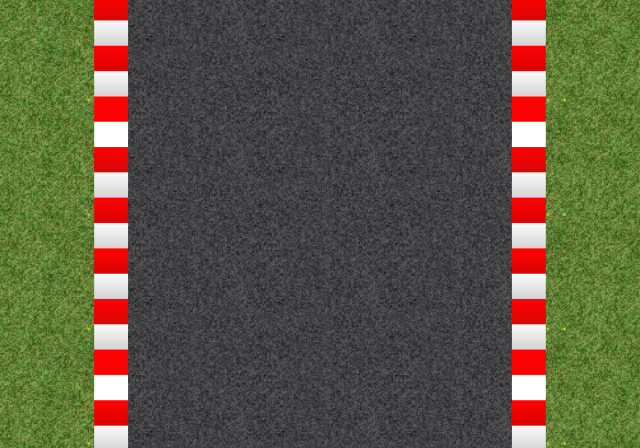
This texture is drawn by a Shadertoy shader. Its source:

```glsl
const float ROAD_HALF = 0.4283;      // centre to inner kerb edge
const float KERB_HALF = 0.5040;      // centre to outer kerb edge
const float BLOCK = 0.05652;         // height of one kerb block
const float FIRST_BLOCK = 0.0456;    // top of the first white block
const float ROAD_TILE = 0.294;
const vec2 ROAD_ORIGIN = vec2(-0.350, 0.095);
const float ROAD_CELLS = 100.0;
const float PIT_CELLS = 26.0;
const float GRASS_TILE = 0.2555;
const float GRASS_CELLS = 90.0;
const float FLOWER_Y = 0.2235;
const vec3 FLOWER_X = vec3(-0.5158, 0.5084, 0.5456);
const float FLOWER_RADIUS = 0.0030;
const vec3 ASPHALT = vec3(0.258, 0.258, 0.270);
const vec3 GRASS_DARK = vec3(0.250, 0.360, 0.100);
const vec3 GRASS_LIGHT = vec3(0.500, 0.630, 0.310);
const vec3 FLOWER = vec3(0.88, 0.83, 0.12);

float hash(vec2 p) {
    vec3 q = fract(p.xyx * vec3(0.1031, 0.1030, 0.0973));
    q += dot(q, q.yzx + 33.33);
    return fract((q.x + q.y) * q.z);
}

// Value noise that repeats after a whole number of cells
float tileNoise(vec2 p, float period, float seed) {
    vec2 cell = floor(p), f = fract(p);
    f = f * f * (3.0 - 2.0 * f);
    vec2 a = mod(cell, period) + seed;
    vec2 b = mod(cell + 1.0, period) + seed;
    return mix(mix(hash(a), hash(vec2(b.x, a.y)), f.x),
               mix(hash(vec2(a.x, b.y)), hash(b), f.x), f.y);
}

float disc(vec2 p, float radius, float blur) {
    return 1.0 - smoothstep(radius - blur, radius + blur, length(p));
}

vec3 asphalt(vec2 p, float px) {
    vec2 t = (p - ROAD_ORIGIN) / ROAD_TILE;
    float grain = tileNoise(t * ROAD_CELLS, ROAD_CELLS, 7.0) - 0.5;
    float coarse = tileNoise(t * 50.0, 50.0, 31.0) - 0.5;
    float patches = tileNoise(t * 7.0, 7.0, 53.0) - 0.5;
    float shade = 0.17 * grain + 0.07 * coarse + 0.022 * patches;

    // Dark pits with a pale stone beside each, denser near the tile centre
    vec2 g = t * PIT_CELLS;
    float toUnits = ROAD_TILE / PIT_CELLS;
    for (int j = -1; j <= 1; j++)
    for (int i = -1; i <= 1; i++) {
        vec2 cell = floor(g) + vec2(i, j);
        vec2 id = mod(cell, PIT_CELLS);
        vec2 fromMiddle = (id + 0.5) / PIT_CELLS - 0.5;
        float density = 0.16 + 0.40 * exp(-45.0 * dot(fromMiddle, fromMiddle));
        float present = step(hash(id + 71.0), density);
        vec2 jitter = vec2(hash(id + 101.0), hash(id + 137.0));
        vec2 d = (g - cell - jitter) * toUnits;
        float size = mix(0.0012, 0.0028, hash(id + 171.0));
        float strength = present * mix(0.4, 1.0, hash(id + 203.0));
        shade -= 0.13 * strength * disc(d * vec2(0.8, 1.0), size, px);
        shade += 0.20 * strength * disc(d + vec2(0.5, 0.9) * size, size * 0.5, px);
    }
    return max(ASPHALT + shade, 0.03);
}

vec3 grass(vec2 p, float px) {
    vec2 t = p / GRASS_TILE;
    float blades = tileNoise(t * GRASS_CELLS, GRASS_CELLS, 11.0);
    vec2 slant = t * 45.0 + vec2(t.y, t.x) * 15.0;
    float tufts = tileNoise(slant, 45.0, 43.0);
    float patches = tileNoise(t * 8.0, 8.0, 83.0);
    float light = 0.5 + 0.95 * (blades - 0.5) + 0.50 * (tufts - 0.5)
                + 0.22 * (patches - 0.5);
    vec3 color = mix(GRASS_DARK, GRASS_LIGHT, light);
    float dryness = tileNoise(t * 18.0, 18.0, 127.0) - 0.5;
    color += dryness * vec3(0.08, 0.01, 0.02);

    // Small flowers, one row per tile
    float y = mod(p.y - FLOWER_Y + 0.5 * GRASS_TILE, GRASS_TILE) - 0.5 * GRASS_TILE;
    for (int i = 0; i < 3; i++) {
        float bloom = disc(vec2(p.x - FLOWER_X[i], y), FLOWER_RADIUS, px);
        color = mix(color, FLOWER, 0.85 * bloom);
    }
    return clamp(color, 0.0, 1.0);
}

vec3 kerb(float y, float px) {
    float k = (y - FIRST_BLOCK) / BLOCK;
    float index = floor(k), down = fract(k);
    float cycle = mod(index, 10.0);
    float flatBlock = step(2.5, cycle) * step(cycle, 4.5);
    vec3 white = vec3(mix(mix(0.98, 0.83, down), 1.0, flatBlock));
    vec3 red = vec3(mix(mix(0.99, 0.86, down), 0.99, flatBlock), 0.01, 0.01);

    // Signed distance to the nearest block boundary, positive in white
    float side = 1.0 - 2.0 * mod(index, 2.0);
    float d = side * min(down, 1.0 - down) * BLOCK;
    return mix(red, white, smoothstep(-0.7 * px, 0.7 * px, d));
}

void mainImage(out vec4 fragColor, in vec2 fragCoord) {
    float px = 1.0 / iResolution.y;
    // x runs from the centre line, y down from the top, in canvas heights
    vec2 p = vec2(fragCoord.x - 0.5 * iResolution.x, iResolution.y - fragCoord.y) * px;
    float x = abs(p.x), soft = 0.6 * px;
    vec3 color = asphalt(p, px);
    color = mix(color, kerb(p.y, px), smoothstep(-soft, soft, x - ROAD_HALF));
    color = mix(color, grass(p, px), smoothstep(-soft, soft, x - KERB_HALF));
    fragColor = vec4(color, 1.0);
}
```
